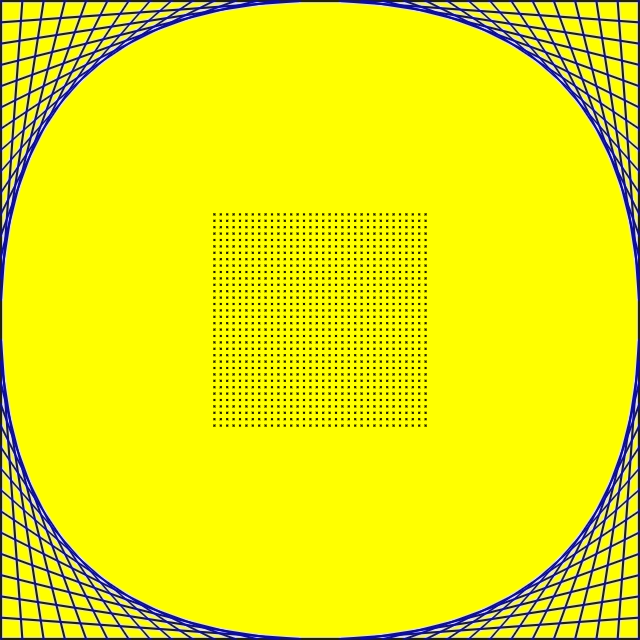
A Shadertoy shader for this background:

```glsl
// Yellow field with blue string-art corners and a square lattice of dark dots.
// One corner is built from straight strings and mirrored into all four; each
// string has a sharp dark core (luma) and a softer blue fringe (chroma).

const float CELL = 1.0 / 300.0;         // stroke thickness
const float HALF_SIDE = 0.5 - 0.5 * CELL;
const int STRINGS = 15;                 // steps along half a side

const vec3 YELLOW_CHROMA = vec3(0.114, 0.114, -0.886);
const float YELLOW_LUMA = 0.886;
const float BLUE_LUMA = 0.114;
const vec3 DOT_COLOR = vec3(0.10, 0.10, 0.0);

float segmentDistance(vec2 p, vec2 a, vec2 b) {
    vec2 ab = b - a;
    float t = clamp(dot(p - a, ab) / dot(ab, ab), 0.0, 1.0);
    return length(p - a - t * ab);
}

// Coverage of a shape edge: 1 inside, 0 outside, blended over a soft band.
float coverage(float signedDist, float soft) {
    return clamp(0.5 - signedDist / soft, 0.0, 1.0);
}

// x: sharp coverage of the strings, y: wide coverage for the colour fringe.
vec2 cornerStrings(vec2 p, float soft) {
    vec2 uncovered = vec2(1.0);
    for (int k = 0; k <= STRINGS; k++) {
        float s = HALF_SIDE * float(k) / float(STRINGS);
        vec2 a = vec2(s, 0.0);
        vec2 b = vec2(0.0, HALF_SIDE - s);
        float d = segmentDistance(p, a, b);
        // Slanted strokes are slightly thinner than upright ones.
        vec2 dir = abs(normalize(b - a));
        float halfWidth = 0.5 * CELL * max(dir.x, dir.y);
        float core = coverage(d - halfWidth, soft);
        float fringe = 0.45 * (1.0 - smoothstep(0.0, 2.0 * CELL, d));
        uncovered *= 1.0 - vec2(core, fringe);
    }
    return 1.0 - uncovered;
}

// Square dots, one per pitch, inside the central square.
float dotLattice(vec2 uv, float pitch, float soft) {
    vec2 local = abs(fract(uv / pitch) - 0.5) * pitch;
    float dotMask = coverage(max(local.x, local.y) - 0.5 * CELL, soft);
    vec2 fromCenter = abs(uv - 0.5);
    float inside = step(max(fromCenter.x, fromCenter.y), 17.0 * pitch);
    return dotMask * inside;
}

void mainImage(out vec4 fragColor, in vec2 fragCoord) {
    vec2 uv = fragCoord / iResolution.xy;
    float soft = 1.0 / min(iResolution.x, iResolution.y);

    // Mirror the four corners onto one
    vec2 corner = 0.5 - abs(uv - 0.5) - 0.5 * CELL;
    vec2 strings = cornerStrings(corner, soft);

    // Brightness follows the core, hue follows the fringe
    float luma = mix(YELLOW_LUMA, BLUE_LUMA, strings.x);
    vec3 color = luma + YELLOW_CHROMA * (1.0 - 2.0 * strings.y);
    color = clamp(color, 0.0, 1.0);

    // Central dots
    color = mix(color, DOT_COLOR, dotLattice(uv, 3.0 * CELL, soft));

    fragColor = vec4(color, 1.0);
}
```
